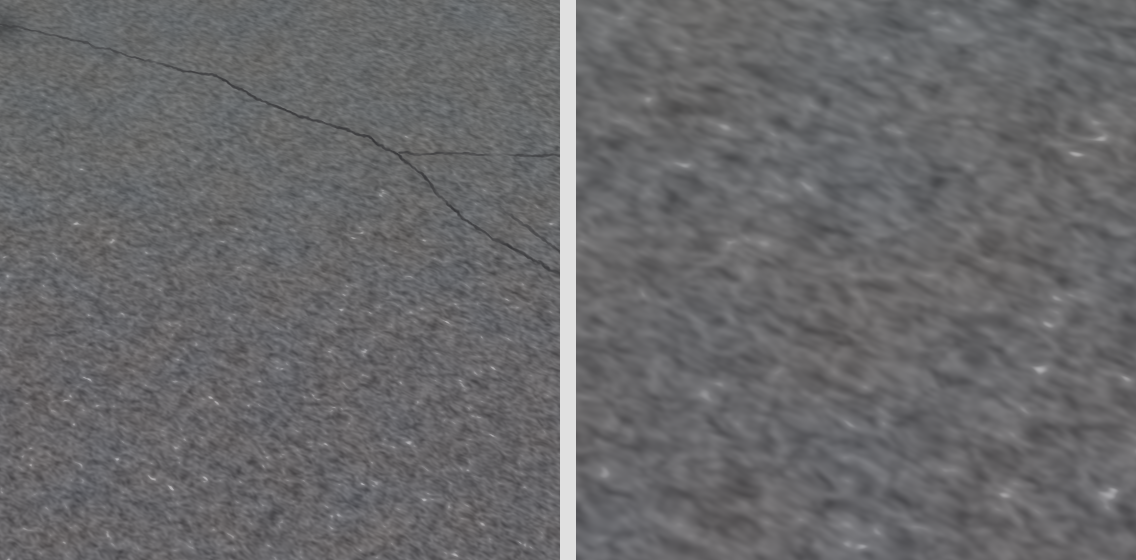
Left: the whole. Right: its middle third, enlarged.
Reproduce this texture procedurally as a Shadertoy shader.

```glsl
#define HORIZON 3.0
#define GRAIN_DENSITY 88.0
#define GRAIN_STRETCH 0.56
#define GRAIN_LEAN 0.50
#define GRAIN_CONTRAST 0.150
#define CRACK_WIDTH 0.0021
#define NEAR_COLOR vec3(0.404, 0.398, 0.408)
#define FAR_COLOR vec3(0.408, 0.414, 0.416)
#define CRACK_COLOR vec3(0.20, 0.20, 0.21)

vec2 hash22(vec2 p) {
    vec3 q = fract(vec3(p.xyx) * vec3(0.1031, 0.1030, 0.0973));
    q += dot(q, q.yzx + 33.33);
    return fract((q.xx + q.yz) * q.zy);
}

float cornerSlope(vec2 cell, vec2 corner, vec2 f) {
    return dot(hash22(cell + corner) * 2.0 - 1.0, f - corner);
}

// Gradient noise centred on zero
float noise(vec2 p) {
    vec2 i = floor(p), f = p - i;
    vec2 u = f * f * f * (f * (f * 6.0 - 15.0) + 10.0);
    float low = mix(cornerSlope(i, vec2(0, 0), f), cornerSlope(i, vec2(1, 0), f), u.x);
    float high = mix(cornerSlope(i, vec2(0, 1), f), cornerSlope(i, vec2(1, 1), f), u.x);
    return mix(low, high, u.y);
}

float segmentDistance(vec2 p, vec2 a, vec2 b) {
    vec2 d = b - a;
    return length(p - a - d * clamp(dot(p - a, d) / dot(d, d), 0.0, 1.0));
}

float mainCrackDistance(vec2 p) {
    vec2 bends[11] = vec2[11](
        vec2(-0.01, 0.96), vec2(0.15, 0.924), vec2(0.31, 0.878), vec2(0.385, 0.865),
        vec2(0.443, 0.831), vec2(0.52, 0.798), vec2(0.658, 0.755), vec2(0.755, 0.69),
        vec2(0.781, 0.652), vec2(0.846, 0.595), vec2(1.01, 0.505));
    float d = 1.0;
    for (int i = 0; i < 10; i++) d = min(d, segmentDistance(p, bends[i], bends[i + 1]));
    return d;
}

float line(float d, float width) {
    return 1.0 - smoothstep(width * 0.25, width * 1.7, d);
}

// Grain squeezed towards the far edge, with streaks falling to the right
float grain(vec2 uv) {
    float depth = 1.0 / (HORIZON - uv.y);
    vec2 ground = GRAIN_DENSITY * HORIZON * vec2((uv.x - 0.5) * depth, HORIZON * depth);
    float c = cos(GRAIN_LEAN), s = sin(GRAIN_LEAN);
    vec2 q = vec2(c * ground.x - s * ground.y, s * ground.x + c * ground.y);
    q.x *= GRAIN_STRETCH;
    q += 0.35 * vec2(noise(ground * 0.4), noise(ground * 0.4 + 57.0));
    float g = noise(q) + 0.55 * noise(q * 0.43 + 19.0);
    g += mix(0.75, 0.3, uv.y) * noise(q * 1.9 + 41.0);
    return g * mix(1.0, 0.72, smoothstep(0.4, 1.0, uv.y));
}

float cracks(vec2 uv) {
    vec2 p = uv + 0.006 * vec2(noise(uv * 38.0), noise(uv * 38.0 + 71.0));
    p += 0.002 * noise(uv * 130.0);
    float wear = 0.85 + 0.7 * noise(uv * 30.0 + 13.0);
    float strength = mix(0.55, 0.85, smoothstep(0.1, 0.45, uv.x));
    float ink = strength * wear * line(mainCrackDistance(p), CRACK_WIDTH * mix(0.85, 1.25, uv.x));

    // Level branch, broken in the middle
    float gap = smoothstep(0.006, 0.035, abs(uv.x - 0.892));
    float branch = segmentDistance(p, vec2(0.712, 0.726), vec2(1.01, 0.722));
    ink = max(ink, 0.62 * wear * mix(0.3, 1.0, gap) * line(branch, CRACK_WIDTH));

    // Short side crack, fading in towards the right
    float side = segmentDistance(p, vec2(0.865, 0.65), vec2(1.01, 0.543));
    float fade = smoothstep(0.86, 0.95, uv.x);
    return max(ink, 0.65 * fade * wear * line(side, CRACK_WIDTH * 1.1));
}

void mainImage(out vec4 fragColor, in vec2 fragCoord) {
    vec2 uv = fragCoord / iResolution.xy;
    vec3 color = mix(NEAR_COLOR, FAR_COLOR, smoothstep(0.25, 0.85, uv.y));

    // Broad stains and faint warm or cool tints
    color += 0.018 * noise(uv * vec2(5.0, 8.0)) + 0.025 * noise(uv * vec2(22.0, 34.0));
    color += vec3(0.018, 0.0, -0.018) * noise(uv * vec2(9.0, 13.0) + 31.0);

    // Stones, with a few pale flecks
    float g = grain(uv);
    color += GRAIN_CONTRAST * g + 0.16 * smoothstep(0.45, 0.9, g);

    // Cracks and the dark upper left corner
    vec2 corner = (uv - vec2(0.0, 0.95)) / vec2(0.035, 0.025);
    color *= 1.0 - 0.25 * exp(-dot(corner, corner));
    color = mix(color, CRACK_COLOR, clamp(cracks(uv), 0.0, 1.0));
    fragColor = vec4(color, 1.0);
}
```
